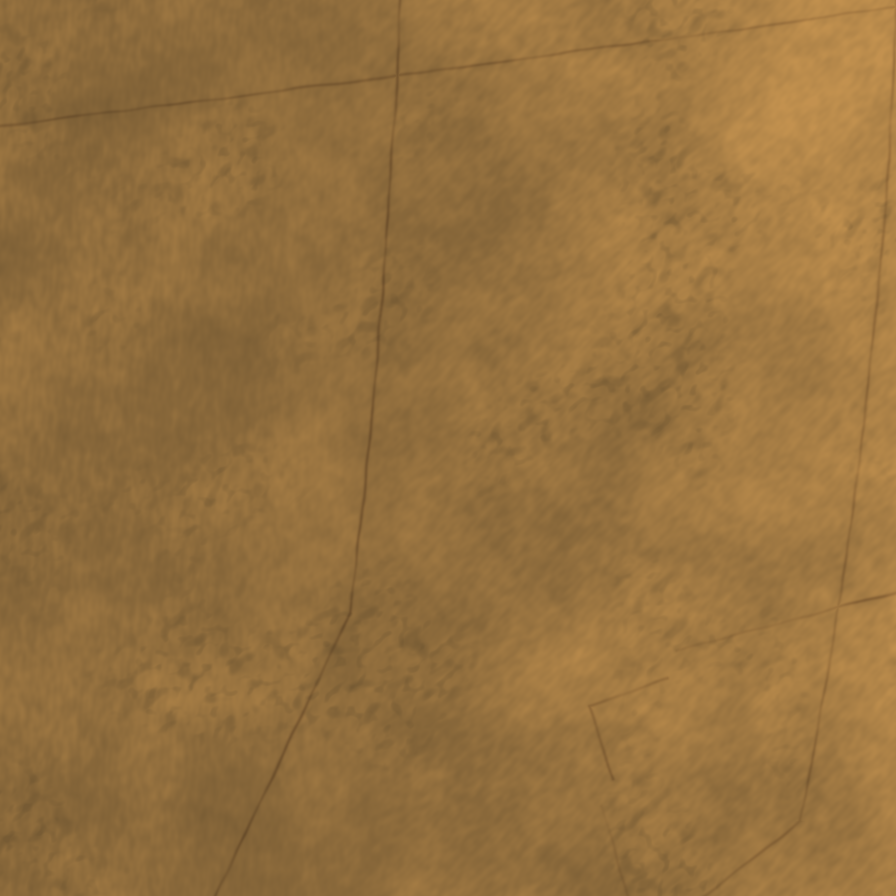
Reproduce this texture procedurally as a WebGL 1 fragment shader.

```glsl
precision highp float;
// Worn ochre plaster lit from the upper right, with thin hairline cracks.
// Layered gradient noise makes the mottling, brushed streaks and dark flecks;
// the cracks are distances to bent curves and short segments.

uniform vec2 u_resolution;

const vec3 SHADE_COLOR = vec3(0.537, 0.408, 0.228);
const vec3 LIGHT_STEP = vec3(0.175, 0.125, 0.062);  // added per unit of tone
const vec3 CRACK_TINT = vec3(0.82, 0.79, 0.78);
const float BASE_TONE = 0.10;
const float LIGHT_GAIN = 0.95;
const float PATCH_GAIN = 0.46;
const float STREAK_GAIN = 0.27;
const float FLECK_GAIN = 0.42;
const float SHADE_SOFTNESS = 0.7;   // compresses tones below the shade colour
const float CRACK_WIDTH = 0.0021;
const float CRACK_WOBBLE = 0.0022;

vec2 gradientAt(vec2 cell) {
  float h = fract(sin(dot(cell, vec2(127.1, 311.7))) * 43758.5);
  return vec2(cos(6.2832 * h), sin(6.2832 * h));
}

float gradientNoise(vec2 p) {
  vec2 i = floor(p);
  vec2 f = p - i;
  vec2 u = f * f * f * (f * (f * 6.0 - 15.0) + 10.0);
  vec2 e = vec2(1.0, 0.0);
  float low = mix(dot(gradientAt(i), f), dot(gradientAt(i + e), f - e), u.x);
  float high = mix(dot(gradientAt(i + e.yx), f - e.yx),
                   dot(gradientAt(i + e.xx), f - e.xx), u.x);
  return mix(low, high, u.y);
}

vec2 rotate(vec2 p, float angle) {
  float c = cos(angle);
  float s = sin(angle);
  return vec2(c * p.x + s * p.y, c * p.y - s * p.x);
}

float fbm(vec2 p) {
  float sum = 0.0;
  float gain = 1.0;
  for (int octave = 0; octave < 5; octave++) {
    sum += gain * gradientNoise(p);
    p = rotate(p, 0.6) * 2.07 + 17.3;
    gain *= 0.66;
  }
  return sum;
}

// Streaks run along the given angle.
float streaks(vec2 p, float angle) {
  vec2 q = rotate(p, angle);
  return 0.8 * gradientNoise(q * vec2(38.0, 75.0) + 5.0)
       + 0.8 * gradientNoise(q * vec2(72.0, 150.0) + 41.0);
}

float segmentDistance(vec2 p, vec2 a, vec2 b) {
  vec2 ab = b - a;
  return length(p - a - ab * clamp(dot(p - a, ab) / dot(ab, ab), 0.0, 1.0));
}

// A steep crack bows above its knee and leans away below it.
float steepCrack(vec2 p, vec2 knee, float slope, float bow, float lean) {
  float up = max(p.y - knee.y, 0.0);
  float down = max(knee.y - p.y, 0.0);
  float x = knee.x + slope * up - bow * up * up - lean * down;
  float tilt = down > 0.0 ? lean : slope;
  return abs(p.x - x) / sqrt(1.0 + tilt * tilt);
}

float crackLine(float d, float pixel) {
  float w = max(CRACK_WIDTH, 0.75 * pixel);
  return exp(-d * d / (w * w));
}

void main() {
  float pixel = 1.0 / min(u_resolution.x, u_resolution.y);
  vec2 p = gl_FragCoord.xy * pixel;

  // Light, broad patches and brushed grain
  float light = pow(p.x, 2.4) * (0.6 + 0.55 * p.y) + 0.08 * smoothstep(0.8, 1.0, p.y);
  float patches = fbm(p * 5.5 + vec2(3.7, 8.2));
  float grain = mix(streaks(p, 1.5), streaks(p, 0.8), smoothstep(0.15, 0.6, p.x));
  float tone = BASE_TONE + LIGHT_GAIN * light + PATCH_GAIN * patches
             + STREAK_GAIN * grain;

  // Dark flecks of two sizes gather in clusters
  float cluster = smoothstep(-0.1, 0.4, gradientNoise(p * 6.0 + 31.0));
  vec2 turned = rotate(p, 0.7);
  float fleck = smoothstep(0.05, 0.5, gradientNoise(turned * vec2(42.0, 60.0) + 12.0))
              + 0.7 * smoothstep(0.1, 0.5, gradientNoise(turned * vec2(75.0, 100.0) + 27.0));
  tone -= FLECK_GAIN * cluster * fleck;

  // Long cracks
  vec2 wobble = vec2(gradientNoise(p * 26.0), gradientNoise(p * 26.0 + 60.0));
  vec2 q = p + CRACK_WOBBLE * wobble;
  float middle = steepCrack(q, vec2(0.391, 0.316), 0.121, 0.058, 0.475);
  float right = steepCrack(q, vec2(0.893, 0.083), 0.200, 0.090, 1.270);
  float top = abs(q.y - 0.859 - 0.124 * q.x - 0.009 * q.x * q.x);

  // Broken outline of the lower right slab
  vec2 corner = vec2(0.658, 0.212);
  float ledge = segmentDistance(q, vec2(0.755, 0.274), vec2(1.02, 0.344));
  float hook = min(segmentDistance(q, corner, vec2(0.745, 0.243)),
                   segmentDistance(q, corner, vec2(0.684, 0.130)));
  float tail = segmentDistance(q, vec2(0.672, 0.100), vec2(0.703, -0.01));

  float crack = max(crackLine(middle, pixel), 0.75 * crackLine(right, pixel));
  crack = max(crack, 0.75 * crackLine(top, pixel));
  crack = max(crack, mix(0.4, 1.0, smoothstep(0.88, 0.96, p.x)) * crackLine(ledge, pixel));
  crack = max(crack, max(0.8 * crackLine(hook, pixel), 0.4 * crackLine(tail, pixel)));
  crack *= clamp(0.8 + 0.9 * gradientNoise(p * 18.0 + 90.0), 0.0, 1.0);

  // Grime settles softly beside the long cracks
  tone -= 0.10 * exp(-40.0 * min(middle, min(top, right)));

  tone = tone < 0.0 ? tone * SHADE_SOFTNESS : tone;
  vec3 color = SHADE_COLOR + LIGHT_STEP * clamp(tone, -0.4, 1.3);
  gl_FragColor = vec4(color * mix(vec3(1.0), CRACK_TINT, crack), 1.0);
}
```
